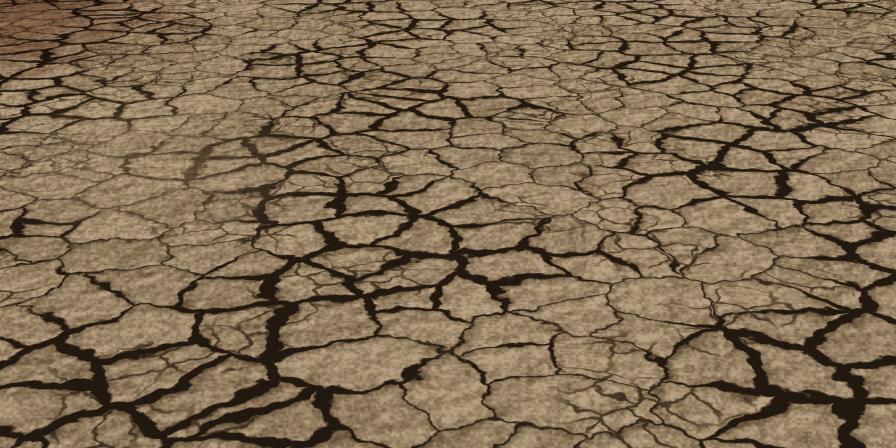
This texture is drawn by a Shadertoy shader. Its source:

```glsl
// Sun-baked cracked mud receding towards a horizon above the frame.
// Canvas points are projected to a ground plane, where warped cellular noise
// gives plates and cracks; layered sines vary them and value noise adds grit.

const float HORIZON = 1.5;      // height of the horizon, in canvas heights
const float TILT = 2.7;         // foreshortening of the ground
const float PLATE_SCALE = 6.2;  // plates per ground unit
const vec2 SUN = vec2(-0.6, 0.8);

const vec3 SHADOW = vec3(0.08, 0.05, 0.03);
const vec3 CLAY = vec3(0.47, 0.39, 0.28);
const vec3 DUST = vec3(0.72, 0.63, 0.51);
const vec3 SCRUB_TINT = vec3(0.74, 0.63, 0.58);

float hash1(vec2 p) {
    return fract(sin(dot(p, vec2(127.1, 311.7))) * 43758.5);
}

vec2 hash2(vec2 p) {
    return vec2(hash1(p), hash1(p + 57.3));
}

float valueNoise(vec2 p) {
    vec2 i = floor(p), f = p - i;
    f = f * f * (3.0 - 2.0 * f);
    vec2 e = vec2(1.0, 0.0);
    return mix(mix(hash1(i), hash1(i + e), f.x),
               mix(hash1(i + e.yx), hash1(i + e.xx), f.x), f.y);
}

float fbm(vec2 p) {
    float sum = 0.0, amp = 0.5;
    for (int i = 0; i < 4; i++) {
        sum += amp * valueNoise(p);
        p = mat2(1.6, 1.2, -1.2, 1.6) * p + 3.7;
        amp *= 0.55;
    }
    return sum;
}

// Layered sines, roughly -1 to 1
float waves(vec2 p) {
    float sum = 0.0, amp = 0.5;
    for (int i = 0; i < 4; i++) {
        sum += amp * sin(p.x + 1.3 * sin(p.y));
        p = mat2(1.6, 1.2, -1.2, 1.6) * p + 2.1;
        amp *= 0.55;
    }
    return sum;
}

// Cellular noise: x = distance to the border, yz = its normal, w = cell id
vec4 cellEdge(vec2 p) {
    vec2 base = floor(p), f = p - base, nearest = vec2(0.0);
    float best = 8.0;
    vec4 result = vec4(8.0, 1.0, 0.0, 0.0);
    for (int k = 0; k < 9; k++) {
        vec2 o = vec2(k % 3, k / 3) - 1.0;
        vec2 r = o + hash2(base + o) - f;
        if (dot(r, r) < best) {
            best = dot(r, r);
            nearest = r;
            result.w = hash1(base + o + 19.0);
        }
    }
    for (int k = 0; k < 25; k++) {
        vec2 o = vec2(k % 5, k / 5) - 2.0;
        vec2 r = o + hash2(base + o) - f, gap = r - nearest;
        if (dot(gap, gap) > 0.0001) {
            vec2 n = normalize(gap);
            float d = dot(0.5 * (r + nearest), n);
            if (d < result.x) result.xyz = vec3(d, n);
        }
    }
    return result;
}

// Coverage of a crack; footprint is the size of a pixel on the ground
float crackMask(vec4 cell, float width, vec2 footprint) {
    float soft = 0.012 + 0.5 * length(cell.yz * footprint);
    float mask = 1.0 - smoothstep(width - soft, width + soft, cell.x);
    return mask * min(1.0, 0.45 + width / soft);
}

vec3 soilColour(float tone) {
    vec3 low = mix(SHADOW, CLAY, clamp((tone - 0.08) / 0.39, 0.0, 1.0));
    return mix(low, DUST, clamp((tone - 0.47) / 0.23, 0.0, 1.0));
}

vec3 crackedEarth(vec2 uv, float centre, float pixel) {
    // Ground projection
    float depth = 1.0 / (HORIZON - uv.y);
    vec2 g = PLATE_SCALE * depth * vec2(uv.x - centre, TILT);
    vec2 footprint = pixel * PLATE_SCALE * depth * vec2(1.0, TILT * depth);

    // Plates and finer splits with ragged borders
    vec2 ragged = vec2(fbm(g * 5.0), fbm(g * 5.0 + 31.0)) - 0.5;
    vec2 bend = vec2(waves(g * 2.3), waves(g * 2.3 + 9.0));
    vec2 q = g + 0.14 * bend + 0.2 * ragged;
    vec4 plate = cellEdge(q);
    vec4 split = cellEdge(q * 1.9 + 4.0);
    float openness = smoothstep(-0.5, 0.6, waves(g * 0.9 + 3.0));
    float sunny = dot(plate.yz, SUN);
    float width = mix(0.015, 0.085, openness) * (1.0 + 0.35 * sunny);
    float crack = crackMask(plate, width, footprint);
    float hairline = smoothstep(0.0, 0.6, waves(g * 1.3 + 17.0));
    hairline *= crackMask(split, 0.045, footprint * 1.9);

    // Windblown dust fills some cracks on the left
    float fill = 1.0 - smoothstep(0.1, 0.4, length((uv - vec2(0.35, 0.62)) * vec2(1.0, 1.8)));
    crack = max(crack, 0.7 * hairline) * (1.0 - 0.5 * fill);

    // Surface tone: relief lit by the sun, plate variation and grit
    float relief = fbm(g * 4.0) - fbm(g * 4.0 + 0.35 * SUN);
    float tone = 0.6 + 0.36 * relief + 0.06 * (plate.w - 0.5) + 0.03 * waves(g * 0.5);
    tone += 0.1 * (valueNoise(g * 26.0) - 0.5) + 0.14 * (valueNoise(uv * 170.0) - 0.5);
    float rim = 1.0 - smoothstep(width, width + 0.14, plate.x);
    tone -= rim * (0.05 + 0.06 * sunny);
    vec3 colour = soilColour(mix(tone, 0.13, crack));

    // Dark scrub in the far left corner
    float corner = length((uv - vec2(0.0, 1.0)) * vec2(1.0, 2.2));
    float scrub = 1.0 - smoothstep(0.1, 0.5, corner + 0.4 * (fbm(g * 2.0) - 0.5));
    return colour * mix(vec3(1.0), SCRUB_TINT, scrub);
}

void mainImage(out vec4 fragColor, in vec2 fragCoord) {
    float pixel = 1.0 / iResolution.y;
    float centre = 0.5 * iResolution.x * pixel;
    vec3 sum = vec3(0.0);
    for (int k = 0; k < 4; k++) {
        vec2 offset = 0.5 * vec2(k % 2, k / 2) - 0.25;
        sum += crackedEarth((fragCoord + offset) * pixel, centre, pixel);
    }
    fragColor = vec4(sum / 4.0, 1.0);
}
```
